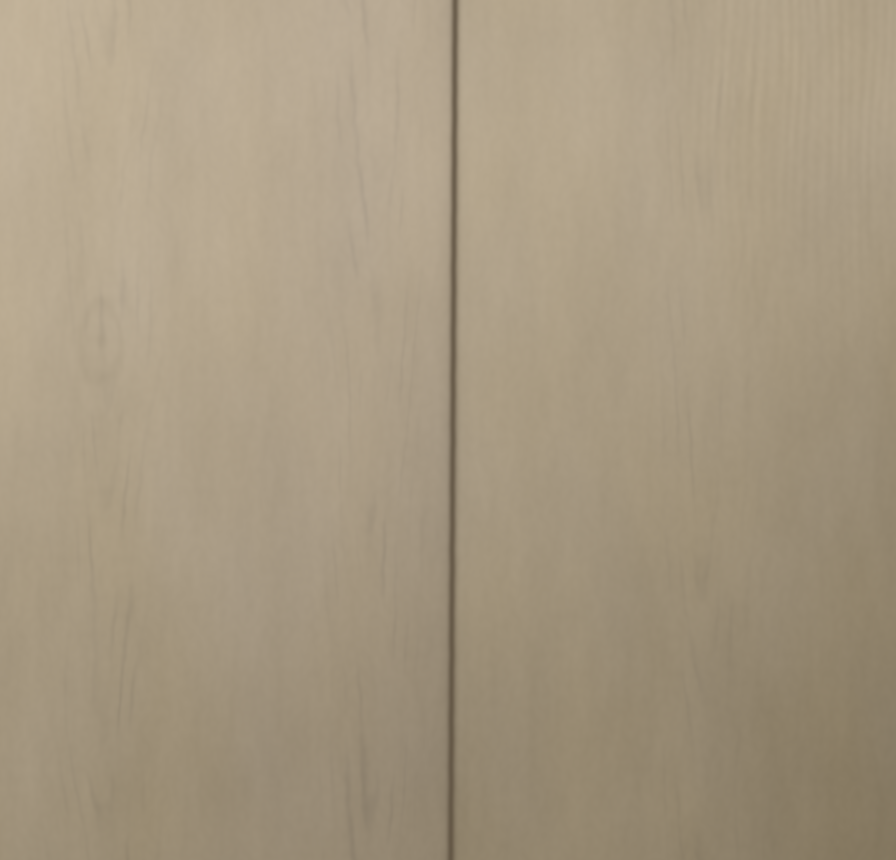
Write a WebGL 2 fragment shader that draws this texture.

```glsl
#version 300 es
precision highp float;
// Two pale oak planks with faint cathedral grain, a dark upright seam and soft falling light.
uniform vec2 u_resolution;
out vec4 fragColor;

vec2 gradientAt(vec2 cell) {
    float angle = 6.2832 * fract(sin(dot(cell, vec2(127.1, 311.7))) * 43758.55);
    return vec2(cos(angle), sin(angle));
}

// Gradient noise, roughly -0.7 to 0.7
float noise(vec2 p) {
    vec2 i = floor(p), f = p - i;
    vec2 u = f * f * f * (f * (f * 6.0 - 15.0) + 10.0);
    float low = mix(dot(gradientAt(i), f),
                    dot(gradientAt(i + vec2(1, 0)), f - vec2(1, 0)), u.x);
    float high = mix(dot(gradientAt(i + vec2(0, 1)), f - vec2(0, 1)),
                     dot(gradientAt(i + 1.0), f - 1.0), u.x);
    return mix(low, high, u.y);
}

float fbm(vec2 p) {
    float sum = 0.0, gain = 0.6;
    for (int i = 0; i < 3; i++) {
        sum += gain * noise(p);
        p = p * 2.03 + 17.3;
        gain *= 0.5;
    }
    return sum;
}

// Nested pointed arches around an upright heart line
float cathedral(vec2 p, float center, float phase) {
    float wobble = 0.012 * noise(vec2(center * 40.0, p.y * 4.0));
    float across = (p.x - center + wobble) / 0.03;
    float rings = 2.0 * sqrt(across * across + 0.1) - 5.0 * p.y + phase;
    rings += 0.8 * noise(vec2(p.x * 18.0, p.y * 5.0 + center * 30.0));
    rings += 0.15 * noise(p * vec2(70.0, 40.0));
    float line = pow(0.5 + 0.5 * cos(6.2832 * rings), 3.0);
    float patches = smoothstep(-0.2, 0.4, noise(vec2(p.x * 32.0, p.y * 10.0) + center * 50.0));
    return line * patches * exp(-0.4 * across * across);
}

void main() {
    vec2 uv = gl_FragCoord.xy / u_resolution;
    float seam = uv.x - (0.503 + 0.005 * uv.y);
    float plank = smoothstep(-0.003, 0.003, seam);
    vec2 p = uv + vec2(0.0, step(0.0, seam) * 7.3);

    // Light falls off downward and to the right
    float shade = 0.605 + 0.145 * smoothstep(-0.15, 0.95, uv.y) - 0.068 * uv.x;
    shade -= 0.03 * smoothstep(0.75, 1.0, uv.x) * smoothstep(0.95, 0.5, uv.y);

    // Long streaks, cloudy patches and soft mottling
    shade += 0.022 * fbm(vec2(p.x * 18.0, p.y * 2.5));
    shade += 0.026 * fbm(p * vec2(7.0, 4.0) + 31.0);
    shade += 0.010 * noise(p * vec2(75.0, 18.0));
    shade += 0.009 * noise(p * vec2(130.0, 90.0));

    // Arched grain along three heart lines
    float arches = cathedral(uv, 0.12, 0.35) + cathedral(uv, 0.415, 0.72);
    arches += 0.7 * cathedral(uv, 0.79, 0.1);
    shade -= 0.032 * arches;

    // Closed oval rings of a faint knot
    float oval = length((uv - vec2(0.112, 0.6)) / vec2(0.03, 0.075));
    oval += 0.3 * noise(uv * vec2(40.0, 14.0));
    shade -= 0.024 * pow(0.5 + 0.5 * cos(9.5 * oval), 2.0) * exp(-oval * oval);

    // Close straight grain at the upper right
    float bend = 0.016 * noise(vec2(uv.x * 10.0, uv.y * 3.0));
    float stripes = sin(6.2832 * 85.0 * (uv.x + bend) + 3.0 * noise(uv * vec2(25.0, 5.0)));
    float region = smoothstep(0.72, 0.82, uv.x) * smoothstep(0.5, 1.0, uv.y);
    shade += 0.008 * stripes * region * (0.8 + noise(uv * vec2(40.0, 12.0)));

    // Warm wood with greyer patches
    float grey = fbm(uv * vec2(9.0, 4.0) + 60.0) + 0.5 * arches;
    vec3 color = vec3(shade, 0.955 * shade - 0.026, 0.925 * shade - 0.1);
    color += vec3(-0.004, 0.0, 0.014) * grey;
    color.b += 0.008 * (1.0 - plank) * smoothstep(0.1, 0.4, uv.x);

    // Seam: wide soft shadow, blurred core and a pale edge on the right plank
    float rough = 0.0006 * noise(vec2(uv.y * 40.0, 4.0));
    float gap = (seam + rough) / 0.0038;
    color *= 1.0 - 0.12 * exp(-abs(seam) / 0.007);
    color = mix(color, vec3(0.36, 0.31, 0.245), 0.78 * exp(-gap * gap));
    color += 0.01 * exp(-pow((seam - 0.01) / 0.004, 2.0));

    fragColor = vec4(color, 1.0);
}
```
